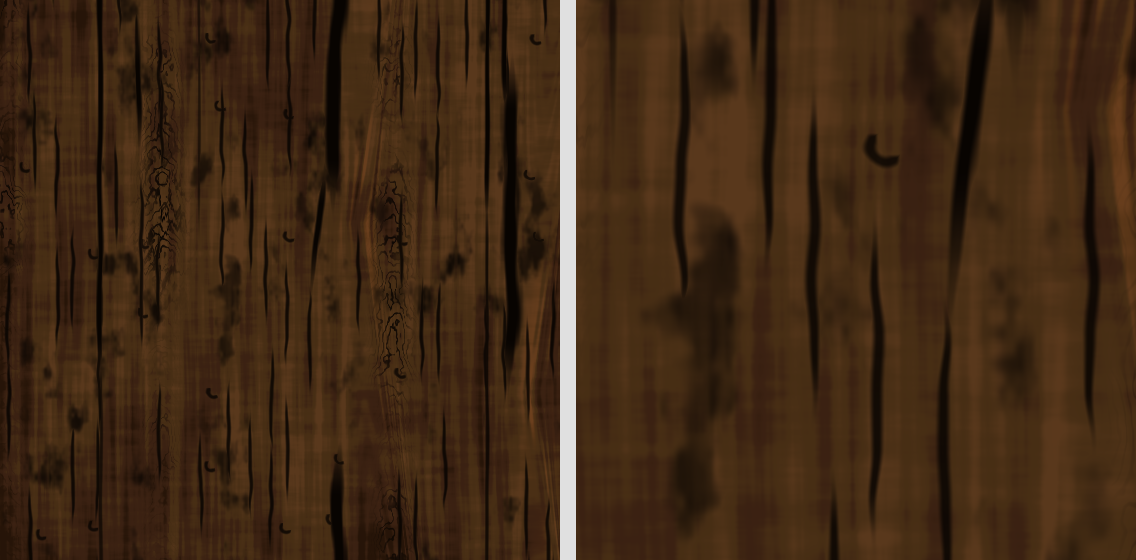
Left, the full canvas; right, a detail of the centre.
Reproduce this texture procedurally as a three.js fragment shader.

```glsl
varying vec2 vUv;

float hash(vec2 p) {
  return fract(sin(dot(p, vec2(127.1, 311.7))) * 43758.5453);
}

float noise(vec2 p) {
  vec2 i = floor(p), f = fract(p);
  f = f * f * (3.0 - 2.0 * f);
  return mix(mix(hash(i), hash(i + vec2(1.0, 0.0)), f.x),
             mix(hash(i + vec2(0.0, 1.0)), hash(i + 1.0), f.x), f.y);
}

float fbm(vec2 p) {
  float sum = 0.0, amp = 0.5;
  for (int i = 0; i < 4; i++) {
    sum += amp * noise(p);
    p = p * 2.03 + 17.3;
    amp *= 0.5;
  }
  return sum / 0.9375;
}

// Vertical split: centre x, lower and upper end, half width, lean
float crack(vec2 p, float x, float lo, float hi, float halfWidth, float lean) {
  float taper = smoothstep(lo, lo + 0.12, p.y) * (1.0 - smoothstep(hi - 0.12, hi, p.y));
  float wobble = (noise(vec2(x * 90.0, p.y * 9.0)) - 0.5) * halfWidth;
  float d = abs(p.x - x - wobble - lean * (p.y - lo));
  float w = halfWidth * taper * (0.6 + 0.7 * noise(vec2(p.x * 150.0, p.y * 14.0)));
  return taper * (1.0 - smoothstep(w * 0.4, w + 0.002, d));
}

// Short splits scattered over a jittered grid
float splits(vec2 p) {
  vec2 g = p * vec2(26.0, 6.0), cell = floor(g);
  float dark = 0.0;
  for (int j = -1; j <= 1; j++) {
    vec2 id = cell + vec2(0.0, float(j));
    vec2 d = g - id - vec2(0.3 + 0.4 * hash(id), hash(id + 5.0));
    d.x += 0.12 * (noise(vec2(id.x, p.y * 30.0)) - 0.5);
    float w = 0.09 * (1.0 - smoothstep(0.1, 0.7, abs(d.y)));
    float line = 1.0 - smoothstep(w * 0.3, w + 0.05, abs(d.x));
    dark = max(dark, line * smoothstep(0.0, 0.05, w) * step(0.66, hash(id + 9.0)));
  }
  return dark;
}

// Small crescent pits
float pits(vec2 p) {
  vec2 g = p * vec2(9.0, 8.0), id = floor(g);
  vec2 d = (g - id - 0.3 - 0.4 * vec2(hash(id + 2.0), hash(id + 3.0))) / vec2(9.0, 8.0);
  d.x += 0.004 * (noise(p * 90.0) - 0.5);
  float crescent = abs(length(d) - 0.009) + 0.006 * smoothstep(-0.004, 0.008, d.x + d.y);
  return (1.0 - smoothstep(0.001, 0.005, crescent)) * step(0.72, hash(id + 7.0));
}

void main() {
  vec2 p = vUv;
  vec2 q = p;
  q.x += 0.008 * (noise(p * vec2(7.0, 4.0)) - 0.5);

  // Grain bent into a chevron beside the two wide splits
  float glow = 0.0;
  for (int i = 0; i < 2; i++) {
    vec2 bend = vec2(0.64, 0.6) + float(i) * vec2(0.306, -0.3);
    float rise = abs(p.y - bend.y);
    float across = (p.x - bend.x - 0.13 * rise) / 0.028;
    float near = exp(-across * across);
    q.x -= 0.13 * rise * near;
    glow += near * exp(-rise * 4.5);
  }

  // Long fibres, broad stains and cross scuffs
  float fine = noise(q * vec2(190.0, 7.0));
  float fibre = fbm(q * vec2(65.0, 3.0));
  float stain = fbm(p * vec2(9.0, 5.0) + 4.0);
  float scuff = fbm(p * vec2(14.0, 75.0));
  float tone = 0.52 + 0.7 * (fibre - 0.5) + 0.26 * (fine - 0.5)
             + 0.75 * (stain - 0.5) + 0.3 * (scuff - 0.5);
  tone += glow * (0.1 + 0.4 * (fine - 0.4));

  // Knotted figure in three columns
  float dark = 0.0;
  for (int i = 0; i < 3; i++) {
    float fi = float(i);
    float dx = p.x - 0.012 - 0.345 * fi + 0.07 * fi * (2.0 - fi);
    float column = exp(-dx * dx / 0.0007);
    float rings = p.y * 26.0 + dx * dx * 1900.0 + 5.0 * fbm(p * vec2(34.0, 22.0) + fi * 8.0);
    float line = 1.0 - smoothstep(0.04, 0.22, abs(fract(rings) - 0.5));
    float patches = smoothstep(0.38, 0.75, noise(vec2(fi * 9.0, p.y * 8.0)) * 0.5 + 0.5 * fbm(p * 28.0));
    dark = max(dark, line * column * patches * 0.85);
    tone -= 0.1 * column * line;
  }
  vec2 burl = (p - vec2(0.287, 0.61)) / vec2(0.035, 0.12);
  float burlLine = abs(fbm(p * vec2(52.0, 30.0) + 2.0 * fibre) - 0.5);
  dark = max(dark, exp(-dot(burl, burl)) * (1.0 - smoothstep(0.01, 0.09, burlLine)));

  // Board joints and wide splits
  dark = max(dark, crack(p, 0.179, 0.28, 1.3, 0.005, 0.0));
  dark = max(dark, 0.7 * crack(p, 0.18, -0.2, 0.42, 0.003, 0.0));
  dark = max(dark, crack(p, 0.248, 0.7, 1.0, 0.006, 0.0));
  dark = max(dark, 0.6 * crack(p, 0.356, 0.55, 1.2, 0.002, 0.0));
  dark = max(dark, crack(p, 0.594, 0.6, 1.3, 0.017, 0.035));
  dark = max(dark, crack(p, 0.552, 0.45, 0.75, 0.007, 0.11));
  dark = max(dark, crack(p, 0.603, -0.2, 0.23, 0.015, 0.0));
  dark = max(dark, crack(p, 0.87, 0.57, 1.2, 0.004, 0.0));
  dark = max(dark, 0.8 * crack(p, 0.87, -0.2, 0.68, 0.003, 0.0));
  dark = max(dark, crack(p, 0.907, 0.28, 0.92, 0.016, 0.012));
  dark = max(dark, crack(p, 0.902, 0.75, 1.2, 0.005, 0.0));
  dark = max(dark, max(0.85 * splits(p), 0.8 * pits(p)));

  // Soot gathered in soft patches
  float soot = smoothstep(0.6, 0.82, fbm(p * vec2(22.0, 13.0) + 31.0));
  dark = max(dark, soot * (0.4 + 0.5 * fine));

  vec3 wood = mix(vec3(0.15, 0.08, 0.03), vec3(0.23, 0.13, 0.07), smoothstep(0.1, 0.4, tone));
  wood = mix(wood, vec3(0.28, 0.18, 0.08), smoothstep(0.4, 0.6, tone));
  wood = mix(wood, vec3(0.35, 0.22, 0.11), smoothstep(0.6, 0.88, tone));
  wood += vec3(0.09, 0.035, 0.005) * glow * smoothstep(0.4, 0.8, fine);
  gl_FragColor = vec4(mix(wood, vec3(0.03, 0.015, 0.005), clamp(dark, 0.0, 1.0)), 1.0);
}
```
